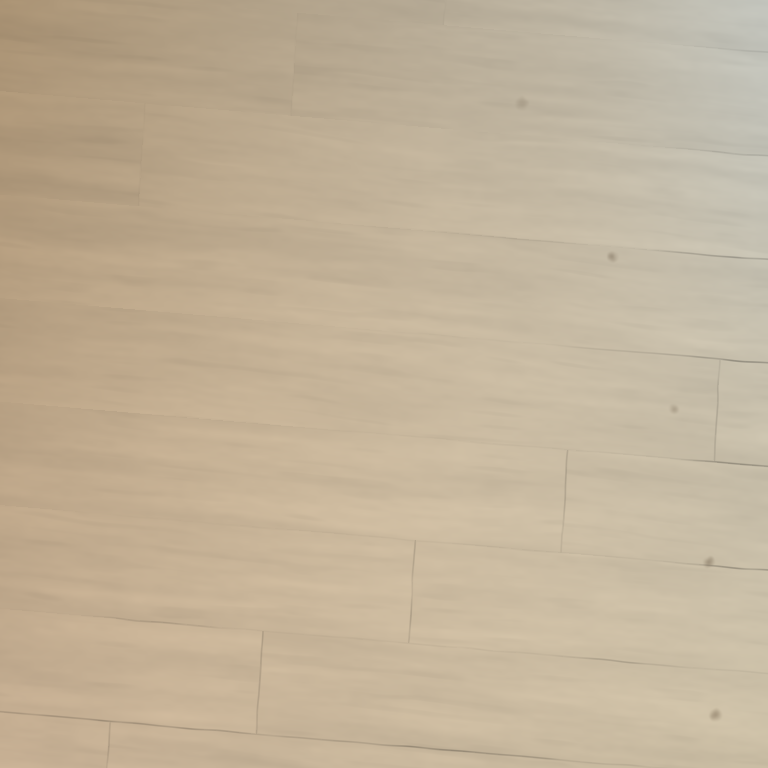
Write a WebGL 2 fragment shader that draws this texture.

```glsl
#version 300 es
precision highp float;
// Pale oak floor planks, gently tilted, with faint worn joints, soft grain and uneven daylight.

uniform vec2 u_resolution;
out vec4 fragColor;

const float TILT = 0.085;          // fall of the plank rows across the canvas
const float ROW_HEIGHT = 0.1348;
const float ROW_SHIFT = 1.121;
const float PLANK_LENGTH = 1.146;
const float JOINT_START = 0.586;
const float JOINT_STEP = 0.1986;   // stagger from one row to the next
const float JOINT_LEAN = 0.06;
const float SEAM_WIDTH = 0.0013;
const int KNOT_COUNT = 5;

float hash(vec2 p) {
  vec3 q = fract(vec3(p.xyx) * 0.1031);
  q += dot(q, q.yzx + 33.33);
  return fract((q.x + q.y) * q.z);
}

float noise(vec2 p) {
  vec2 cell = floor(p);
  vec2 f = fract(p);
  f = f * f * (3.0 - 2.0 * f);
  float low = mix(hash(cell), hash(cell + vec2(1, 0)), f.x);
  float high = mix(hash(cell + vec2(0, 1)), hash(cell + vec2(1, 1)), f.x);
  return mix(low, high, f.y);
}

// Warm shade at the left, cool light at the upper right; p.y runs downwards.
vec3 daylight(vec2 p) {
  vec3 shade = vec3(0.66, 0.57, 0.45);
  vec3 cool = vec3(0.75, 0.74, 0.69);
  vec3 warm = vec3(0.78, 0.69, 0.58);
  vec3 pale = vec3(0.80, 0.75, 0.65);
  vec3 light = mix(mix(shade, cool, p.x), mix(warm, pale, p.x), p.y);
  float middle = 16.0 * p.x * (1.0 - p.x) * p.y * (1.0 - p.y);
  float window = smoothstep(0.7, 1.1, p.x) * (1.0 - smoothstep(0.0, 0.6, p.y));
  return light + vec3(0.035, 0.028, 0.020) * middle + vec3(0.0, 0.02, 0.045) * window;
}

// Signed tone of the wood, stretched along the plank.
float grain(vec2 p, float seed) {
  float bend = 0.016 * noise(p * vec2(4.0, 8.0) + seed * 19.0);
  bend += 0.003 * noise(p * vec2(22.0, 30.0));
  vec2 q = vec2(p.x, p.y - p.x * 0.04 * seed + bend) + seed * 7.0;
  float broad = noise(q * vec2(2.5, 32.0)) - 0.5;
  float streak = noise(q * vec2(6.0, 75.0)) - 0.5;
  float fibre = noise(q * vec2(26.0, 170.0)) - 0.5;
  float fleck = noise(p * vec2(75.0, 150.0)) - 0.5;
  float pores = smoothstep(0.65, 0.95, noise(q * vec2(12.0, 120.0) + 41.0));
  return 0.032 * broad + 0.030 * streak + 0.014 * fibre + 0.009 * fleck - 0.018 * pores;
}

// Soft coverage of a thin line at a given distance.
float seam(float dist, float width, float pixel) {
  return 1.0 - smoothstep(0.0, width + 0.6 * pixel, dist);
}

// Small blurred knots along a curve near the right side.
float knots(vec2 p) {
  float dark = 0.0;
  for (int i = 0; i < KNOT_COUNT; i++) {
    float n = float(i);
    vec2 center = vec2(0.68 + 0.135 * n - 0.018 * n * n, 0.135 + 0.199 * n);
    float radius = mix(0.008, 0.012, hash(vec2(n, 3.0)));
    float strength = mix(0.08, 0.22, hash(vec2(n, 8.0)));
    float dist = length(p - center) + 0.003 * (noise(p * 150.0) - 0.5);
    dark += strength * (1.0 - smoothstep(0.0, radius, dist));
  }
  return dark;
}

void main() {
  vec2 p = gl_FragCoord.xy / u_resolution;
  p.y = 1.0 - p.y;
  float pixel = 1.0 / min(u_resolution.x, u_resolution.y);

  // Plank layout
  float across = p.y - TILT * p.x;
  float rowPos = across / ROW_HEIGHT + ROW_SHIFT;
  float row = floor(rowPos);
  float along = p.x + JOINT_LEAN * fract(rowPos) * ROW_HEIGHT;
  float plankPos = (along - JOINT_START + JOINT_STEP * row) / PLANK_LENGTH;
  float seed = hash(vec2(floor(plankPos), row) + 20.0);

  // Wood tone with soft mottling
  vec3 color = daylight(p);
  float tone = grain(vec2(along, across), seed) + 0.006 * (seed - 0.5);
  tone += 0.016 * (noise(p * vec2(9.0, 18.0)) - 0.5);
  color *= 1.0 + 1.2 * tone;

  // Seams break up and vanish towards the upper left
  float clarity = smoothstep(0.45, 1.05, 0.6 * p.x + 0.8 * p.y);
  float edge = floor(rowPos + 0.5);
  float wear = mix(0.15, 1.0, smoothstep(0.2, 0.75, noise(vec2(p.x * 5.0, edge * 5.0))));
  wear *= mix(0.5, 1.0, noise(vec2(p.x * 45.0, edge * 13.0)));
  float waver = 0.0016 * (noise(vec2(p.x * 28.0, edge * 9.0)) - 0.5);
  float rowDist = abs((rowPos - edge) * ROW_HEIGHT + waver);
  float jointWaver = 0.0016 * (noise(vec2(p.y * 40.0, row)) - 0.5);
  float jointDist = abs((plankPos - floor(plankPos + 0.5)) * PLANK_LENGTH + jointWaver);
  float jointWear = mix(0.4, 1.0, noise(vec2(p.y * 35.0, row * 3.0)));
  float rowSeam = seam(rowDist, SEAM_WIDTH, pixel) * wear * clarity;
  float jointSeam = seam(jointDist, SEAM_WIDTH, pixel) * jointWear * mix(0.15, 1.0, clarity);
  color *= 1.0 - max(0.30 * rowSeam, 0.15 * jointSeam);

  color *= 1.0 - knots(p) * vec3(0.9, 1.0, 1.1);
  fragColor = vec4(clamp(color, 0.0, 1.0), 1.0);
}
```
